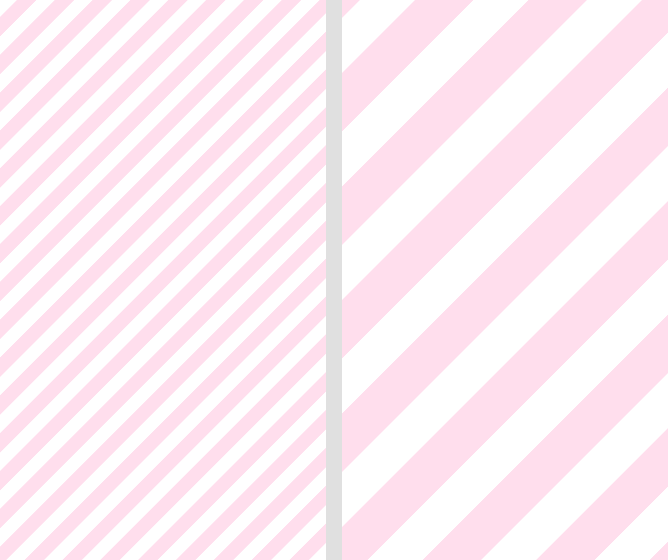
Left, the full canvas; right, a detail of the centre.
Reproduce this pattern procedurally as a WebGL 1 fragment shader.

```glsl
precision highp float;

// Even diagonal candy stripes, pink on white, rising to the right at 45 degrees.
// The distance from the top-left corner along x + y is folded into one period,
// and the distance to the stripe's centre line gives a smooth-edged band.

uniform vec2 u_resolution;

// Lengths are fractions of the canvas height, measured along an edge.
const float STRIPE_PERIOD = 0.06757;
const float FIRST_CENTRE  = 0.04766;  // first stripe, from the top-left corner
const float PINK_SHARE    = 0.515;    // part of each period that is pink
const float EDGE_PIXELS   = 0.65;     // half width of the edge blend

const vec3 PINK  = vec3(1.0, 0.87, 0.93);
const vec3 WHITE = vec3(1.0);

// Signed distance to the nearest stripe edge along the diagonal sum, negative inside.
float stripeDistance(float diagonal) {
  float phase = (diagonal - FIRST_CENTRE) / STRIPE_PERIOD;
  float fromCentre = abs(fract(phase + 0.5) - 0.5);
  return (fromCentre - 0.5 * PINK_SHARE) * STRIPE_PERIOD;
}

void main() {
  // Height-based units with y running down from the top edge.
  vec2 position = vec2(gl_FragCoord.x, u_resolution.y - gl_FragCoord.y) / u_resolution.y;
  float edge = EDGE_PIXELS / u_resolution.y;

  float pinkCover = 1.0 - smoothstep(-edge, edge, stripeDistance(position.x + position.y));
  gl_FragColor = vec4(mix(WHITE, PINK, pinkCover), 1.0);
}
```
